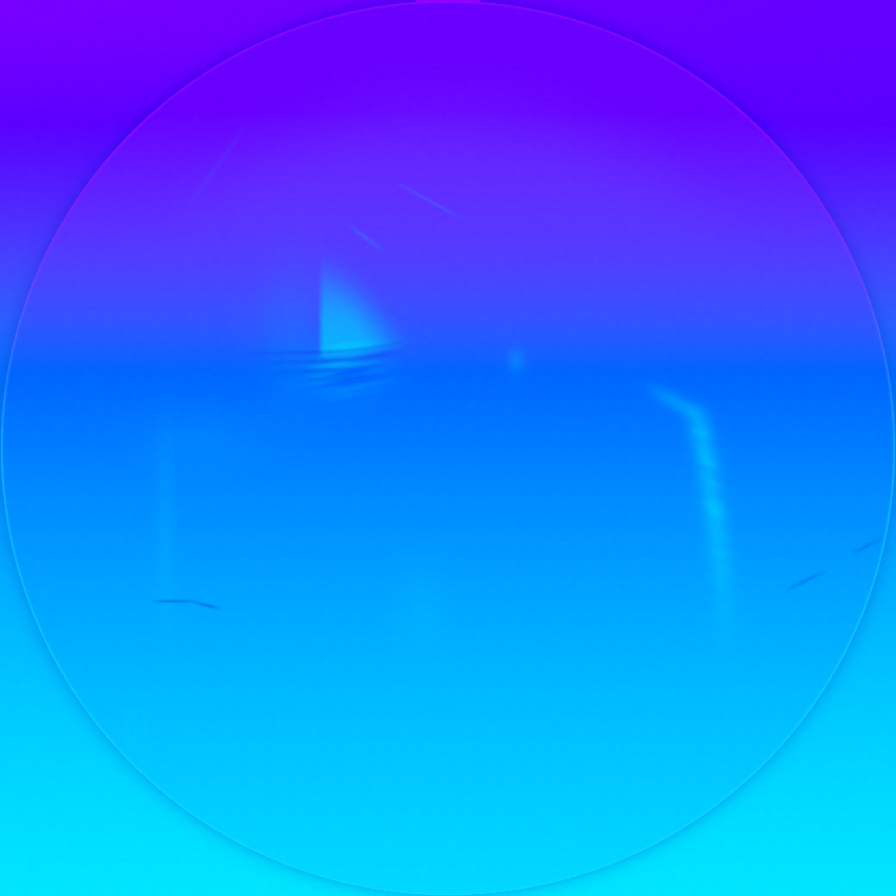
A Shadertoy shader for this texture map:

```glsl
// A glassy disc over a violet-to-cyan vertical gradient, inside a thin bright rim.
// Quadratic ramps give the base colour; soft gaussians, segment distances and
// gradient noise add the glows, creased reflections and fine scratches.

vec2 hash2(vec2 p) {
    p = vec2(dot(p, vec2(127.1, 311.7)), dot(p, vec2(269.5, 183.3)));
    return 2.0 * fract(sin(p) * 43758.5) - 1.0;
}

float gradientNoise(vec2 p) {
    vec2 i = floor(p), f = fract(p), u = f * f * (3.0 - 2.0 * f);
    float a = dot(hash2(i), f);
    float b = dot(hash2(i + vec2(1, 0)), f - vec2(1, 0));
    float c = dot(hash2(i + vec2(0, 1)), f - vec2(0, 1));
    float d = dot(hash2(i + 1.0), f - 1.0);
    return mix(mix(a, b, u.x), mix(c, d, u.x), u.y);
}

float blob(vec2 p, vec2 center, vec2 size) {
    vec2 q = (p - center) / size;
    return exp(-dot(q, q));
}

// Soft line whose strength tapers towards both ends
float scratch(vec2 p, vec2 a, vec2 b, float width) {
    vec2 ab = b - a;
    float t = clamp(dot(p - a, ab) / dot(ab, ab), 0.0, 1.0);
    float d = length(p - a - ab * t) / width;
    return exp(-d * d) * (0.35 + 2.6 * t * (1.0 - t));
}

vec3 baseColor(vec2 p, float radius, float inside) {
    float y = p.y;
    float green = 0.85 - 0.40 * y - 0.65 * y * y;
    float red = 0.42 * (1.0 - exp(-11.0 * max(y - 0.585, 0.0)));
    // Haze in the upper disc, fading to pure violet near the rim
    float upper = smoothstep(0.68, 0.88, y);
    float haze = upper * 0.085 * (1.0 - smoothstep(0.32, 0.45, radius));
    vec3 disc = vec3(red, max(green, 0.0) + haze, 1.0);
    // Corners: brighter cyan below, deeper violet above
    float cornerGreen = green + 0.05 - 0.07 * smoothstep(0.6, 0.85, y);
    float cornerRed = red * 0.86 + smoothstep(0.82, 1.0, y) * mix(0.11, 0.03, p.x);
    return mix(vec3(cornerRed, max(cornerGreen, 0.0), 1.0), disc, inside);
}

// Left reflection: a wedge with a sharp left edge above creased folds
float wedgeLight(vec2 p) {
    float right = 0.375 + 0.65 * (0.72 - p.y);
    float wedge = smoothstep(0.353, 0.363, p.x) * (1.0 - smoothstep(right - 0.04, right + 0.025, p.x));
    wedge *= smoothstep(0.599, 0.613, p.y + 0.12 * (0.39 - p.x)) * (1.0 - smoothstep(0.63, 0.735, p.y));
    float crease = gradientNoise(vec2(p.x * 14.0, (p.y - 0.18 * p.x) * 130.0));
    float folds = blob(p, vec2(0.385, 0.585), vec2(0.038, 0.024)) * (0.35 + 0.9 * crease);
    float veil = blob(p, vec2(0.325, 0.625), vec2(0.035, 0.08)) * 0.10;
    return 0.60 * wedge + max(folds, 0.0) + veil;
}

// Right reflection: a bent vertical streak cut by slanted creases
float streakLight(vec2 p) {
    float down = 0.54 - p.y;
    float axis = 0.777 + 0.22 * down - 0.35 * down * down;
    float along = smoothstep(-0.02, 0.025, down) * (1.0 - smoothstep(0.08, 0.31, down));
    float crease = gradientNoise(vec2(p.x * 18.0, (p.y + 0.25 * p.x) * 75.0));
    float d = (p.x - axis) / 0.013;
    float streak = exp(-d * d) * along * (0.48 + 0.5 * crease);
    return streak + 0.32 * scratch(p, vec2(0.728, 0.566), vec2(0.785, 0.533), 0.009);
}

void mainImage(out vec4 fragColor, in vec2 fragCoord) {
    vec2 p = fragCoord / iResolution.xy;
    float pixel = 1.0 / min(iResolution.x, iResolution.y);
    float radius = length(p - 0.5);
    float edge = radius - 0.499;
    float inside = 1.0 - smoothstep(-pixel, pixel, edge);
    vec3 color = baseColor(p, radius, inside);

    // Large reflections and faint glows
    float light = wedgeLight(p) + streakLight(p);
    light += 0.22 * blob(p, vec2(0.576, 0.597), vec2(0.010, 0.014));
    light += 0.14 * blob(p, vec2(0.184, 0.41), vec2(0.010, 0.10));
    light += 0.08 * blob(p, vec2(0.225, 0.51), vec2(0.06, 0.04));
    light += 0.11 * blob(p, vec2(0.47, 0.32), vec2(0.025, 0.05));

    // Pale scratches in the upper disc and the lower left corner
    light += 0.16 * scratch(p, vec2(0.445, 0.795), vec2(0.515, 0.756), 0.002);
    light += 0.18 * scratch(p, vec2(0.39, 0.748), vec2(0.427, 0.721), 0.0025);
    light += 0.06 * scratch(p, vec2(0.21, 0.77), vec2(0.275, 0.86), 0.003);
    for (int i = 0; i < 3; i++) {
        float k = float(i);
        light += 0.13 * scratch(p, vec2(0.07, 0.132 + 0.012 * k), vec2(0.12, 0.138 + 0.012 * k), 0.003);
        light += 0.10 * scratch(p, vec2(0.14 + 0.01 * k, 0.21), vec2(0.144 + 0.01 * k, 0.165), 0.003);
    }
    color = mix(color, vec3(0.0, 0.86, 1.0), clamp(light, 0.0, 0.85));

    // Dark creases across the left reflection, then isolated marks
    float dark = 0.0;
    for (int i = 0; i < 4; i++) {
        float k = float(i), y = 0.605 - 0.010 * k;
        vec2 bent = p - vec2(0.0, 1.2 * pow(max(p.x - 0.36, 0.0), 2.0));
        dark += 0.30 * scratch(bent, vec2(0.27 + 0.02 * k, y), vec2(0.45 - 0.01 * k, y + 0.004), 0.0025);
    }
    dark += 0.45 * scratch(p, vec2(0.172, 0.329), vec2(0.216, 0.329), 0.0018);
    dark += 0.45 * scratch(p, vec2(0.216, 0.328), vec2(0.244, 0.321), 0.0020);
    dark += 0.28 * scratch(p, vec2(0.879, 0.342), vec2(0.920, 0.362), 0.0025);
    dark += 0.28 * scratch(p, vec2(0.953, 0.383), vec2(0.984, 0.399), 0.0025);
    color = mix(color, vec3(0.0, 0.30, 0.86), min(dark, 0.7));

    // Rim: bright line, soft shadow just outside, magenta cap at the top
    float shadow = exp(-abs(edge) / 0.007) * step(0.0, edge);
    color *= 1.0 - shadow * vec3(0.3, 0.16, 0.05);
    float rim = exp(-pow((edge + 0.001) / max(0.0016, pixel), 2.0));
    vec3 rimColor = mix(vec3(0.08, 0.85, 1.0), vec3(0.62, 0.08, 1.0), smoothstep(0.45, 0.8, p.y));
    color = mix(color, rimColor, 0.42 * rim);
    float cap = (1.0 - smoothstep(0.034, 0.038, abs(p.x - 0.5))) * smoothstep(0.996, 0.999, p.y);
    color = mix(color, vec3(0.62, 0.0, 1.0), 0.8 * cap);

    // Faint fine grain
    color += 0.012 * gradientNoise(p * vec2(130.0, 190.0));
    fragColor = vec4(clamp(color, 0.0, 1.0), 1.0);
}
```
